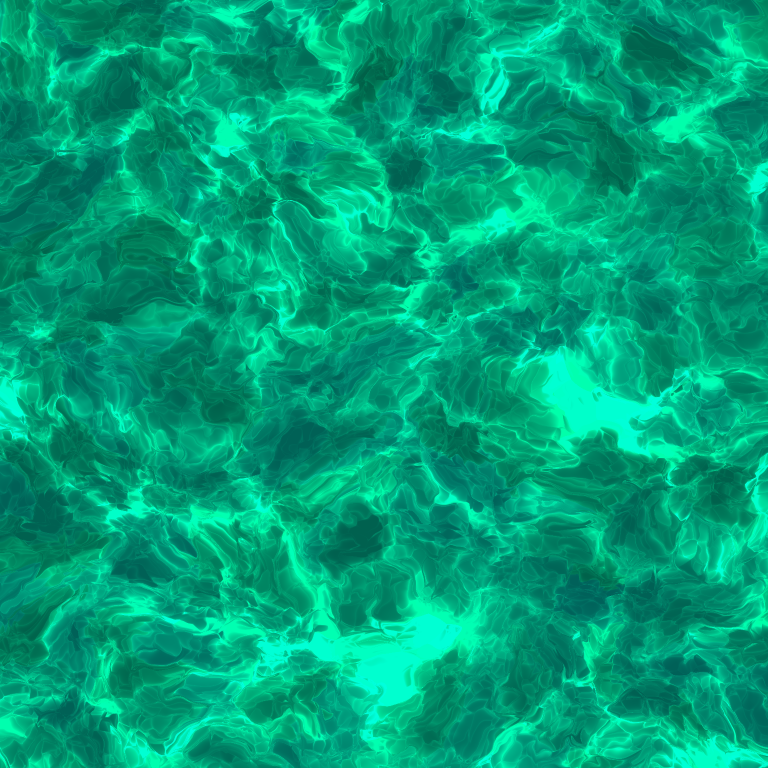
This texture is drawn by a Shadertoy shader. Its source:

```glsl
// Draws rippling emerald water: a bright broken web of light over dark rounded patches.

const float COARSE_CELLS = 7.5;    // cells across the canvas
const float MID_CELLS    = 15.0;
const float FINE_CELLS   = 36.0;
const float LENS_CELLS   = 25.0;   // patches that refract the web
const float CHIP_CELLS   = 58.0;
const float LENS_SHIFT   = 0.026;  // refraction, in canvas units
const float CHIP_SHIFT   = 0.017;
const float RIM          = 0.17;   // soft border of a refracting patch
const float WARP         = 0.26;   // strength of the layered sines
const float MEAN_LOG     = -0.48;  // log of the middle green level
const float CONTRAST     = 0.25;
const vec2  STRETCH      = vec2(0.9, 1.06);
const int   SAMPLES      = 2;      // smoothing grid per pixel side

vec2 hash2(vec2 p) {
    vec3 h = fract(p.xyx * vec3(0.1031, 0.1030, 0.0973));
    h += dot(h, h.yzx + 33.33);
    return fract((h.xx + h.yz) * h.zy);
}

// Cellular noise: nearest distance, gap to the second nearest, random pair of the cell
vec4 cells(vec2 p) {
    vec2 base = floor(p), id = vec2(0.0);
    float nearest = 9.0, second = 9.0;
    for (int y = -1; y <= 1; y++)
    for (int x = -1; x <= 1; x++) {
        vec2 corner = base + vec2(x, y);
        float d = length(corner + hash2(corner) - p);
        if (d < nearest) {
            second = nearest;
            nearest = d;
            id = hash2(corner + 71.0);
        } else {
            second = min(second, d);
        }
    }
    return vec4(nearest, second - nearest, id);
}

// Layered sines, turned at each step, bend the plane gently
vec2 warp(vec2 p) {
    const mat2 turn = mat2(0.6, 0.8, -0.8, 0.6);
    vec2 q = p, shift = vec2(0.0);
    float freq = 13.0;
    for (int i = 0; i < 6; i++) {
        vec2 wave = freq * q + 1.5 * sin(0.6 * freq * q.yx + float(i));
        shift += WARP / freq * sin(wave.yx + vec2(0.0, 1.9));
        q = turn * q;
        freq *= 1.8;
    }
    return p + shift;
}

// Slow change between calm and bright regions, about -1 to 1
float region(vec2 p) {
    return 0.5 * sin(9.0 * p.x + 3.0 * sin(5.0 * p.y + 1.0))
         + 0.5 * sin(13.0 * p.y + 2.0 * sin(8.0 * p.x) + 2.0);
}

// Each cell shifts what lies behind it, fading to zero at its rim
vec2 refraction(vec4 cell) {
    return (cell.zw - 0.5) * smoothstep(0.0, RIM, cell.y);
}

vec3 water(vec2 uv) {
    vec2 p = warp(uv * STRETCH + 3.0);
    vec4 lens = cells(p * LENS_CELLS);
    p += LENS_SHIFT * refraction(lens);
    vec4 chip = cells(p * CHIP_CELLS + 17.0);
    p += CHIP_SHIFT * refraction(chip);

    vec4 coarse = cells(p * COARSE_CELLS);
    vec4 mid    = cells(p * MID_CELLS + 40.0);
    vec4 fine   = cells(p * FINE_CELLS + 90.0);
    float calm  = region(p);
    float glow  = 1.0 + 0.5 * calm;

    // Strands of light along the cell borders, pooling where they meet
    float light = 1.7 * glow * exp(-9.0 * coarse.y)
                + 1.2 * glow * exp(-9.0 * mid.y)
                + 0.8 * exp(-9.0 * fine.y)
                + 0.4 * exp(-14.0 * lens.y)
                + 0.4 * exp(-12.0 * chip.y);
    light += 0.9 * glow * smoothstep(0.6, 0.9, coarse.x);

    // Dark rounded hearts of the cells, and flat tone per patch
    light += 1.3 * coarse.x + 0.8 * mid.x + 0.2 * calm - 2.05;
    light += 0.4 * (coarse.z - 0.5) + 0.8 * (mid.z - 0.5)
           + 0.9 * (fine.z - 0.5) + 0.6 * (chip.z - 0.5);

    // Green carries the light; blue follows, with cyan tints in patches
    float green = clamp(exp(MEAN_LOG + CONTRAST * light), 0.38, 1.0);
    float blue  = 0.36 + 0.6 * (green - 0.45) + 0.07 * (mid.w - 0.5);
    blue += 0.14 * smoothstep(0.88, 1.0, green) * smoothstep(0.4, 0.8, lens.z);
    return vec3(0.0, green, blue);
}

void mainImage(out vec4 fragColor, in vec2 fragCoord) {
    vec3 color = vec3(0.0);
    for (int y = 0; y < SAMPLES; y++)
    for (int x = 0; x < SAMPLES; x++) {
        vec2 offset = (vec2(x, y) + 0.5) / float(SAMPLES) - 0.5;
        color += water((fragCoord + offset) / iResolution.y);
    }
    fragColor = vec4(color / float(SAMPLES * SAMPLES), 1.0);
}
```
